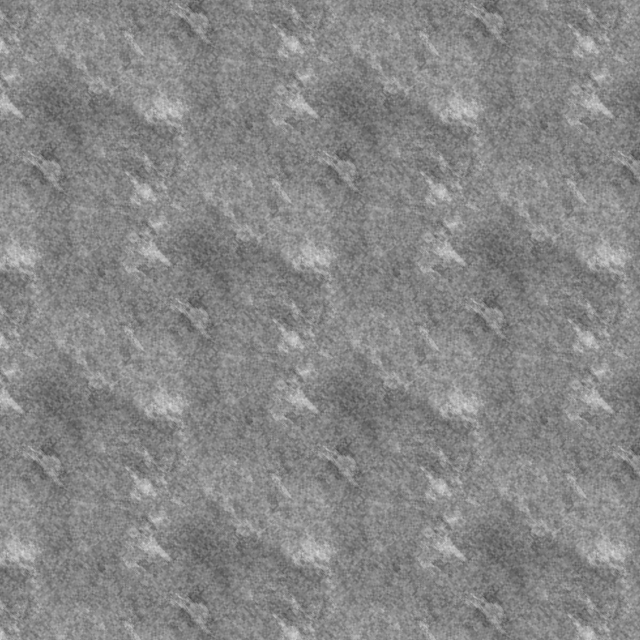
A WebGL 2 fragment shader for this texture:

```glsl
#version 300 es
precision highp float;

uniform vec2 u_resolution;
out vec4 fragColor;

const float TAU = 6.2831853;
const float REPEAT = 0.461;        // width and height of one half-drop repeat
const float BASE_GREY = 0.523;
const float BAND_DEPTH = 0.022;    // broad diagonal light and dark bands
const float BLOTCH_DEPTH = 0.016;
const float CLOUD_DEPTH = 0.32;
const float FLAKE_LIGHT = 0.16;
const float PIT_DARK = 0.08;
const float HAIRLINE_LIGHT = 0.045;
const float GRAIN_FINE = 0.17;
const float GRAIN_COARSE = 0.09;
const float WARP = 0.035;
const vec2 CLOUD_CELLS = vec2(4.0, 5.0);
const vec2 FLAKE_CELLS = vec2(8.0, 19.0);
const vec2 PIT_CELLS = vec2(15.0, 26.0);
const vec2 FINE_CELLS = vec2(113.0);
const vec2 COARSE_CELLS = vec2(61.0);

float hash(vec2 cell, float seed) {
  return fract(sin(dot(cell, vec2(127.1, 311.7)) + seed * 17.3) * 43758.5453);
}

// Value noise that wraps after the given number of cells
float tileNoise(vec2 tile, vec2 cells, float seed) {
  vec2 p = tile * cells;
  vec2 cell = floor(p);
  vec2 f = p - cell;
  f = f * f * (3.0 - 2.0 * f);
  vec2 a = mod(cell, cells);
  vec2 b = mod(cell + 1.0, cells);
  float low = mix(hash(a, seed), hash(vec2(b.x, a.y), seed), f.x);
  float high = mix(hash(vec2(a.x, b.y), seed), hash(b, seed), f.x);
  return mix(low, high, f.y);
}

float fractalNoise(vec2 tile, vec2 cells, float seed) {
  float sum = 0.0;
  float total = 0.0;
  float weight = 1.0;
  for (int octave = 0; octave < 5; octave++) {
    sum += weight * tileNoise(tile, cells, seed + float(octave));
    total += weight;
    weight *= 0.6;
    cells *= 2.0;
  }
  return sum / total;
}

void main() {
  vec2 uv = gl_FragCoord.xy / u_resolution;

  // Diagonal lattice: x runs along the scratches, y across them
  vec2 fromTop = vec2(uv.x, 1.0 - uv.y);
  vec2 tile = vec2(fromTop.x + fromTop.y, fromTop.x - fromTop.y) / REPEAT;
  vec2 bend = vec2(tileNoise(tile, vec2(6.0), 31.0), tileNoise(tile, vec2(6.0), 37.0));
  vec2 warped = tile + WARP * (bend - 0.5);

  // Broad tone and soft clouds
  float grey = BASE_GREY;
  grey += BAND_DEPTH * cos(TAU * (warped.y - 0.23));
  grey += BLOTCH_DEPTH * cos(2.0 * TAU * (warped.x - 0.92));
  grey += CLOUD_DEPTH * (fractalNoise(warped, CLOUD_CELLS, 3.0) - 0.5);

  // Worn areas gather in columns, broken up by noise
  float column = 0.5 + 0.5 * cos(TAU * (warped.x + warped.y));
  float patches = tileNoise(warped, vec2(5.0), 53.0);
  float wear = mix(0.25, 1.0, smoothstep(0.55, 1.1, 0.6 * column + patches));

  // Light flakes with dark pits between them
  float flakes = smoothstep(0.55, 0.73, fractalNoise(warped, FLAKE_CELLS, 11.0));
  float pits = 1.0 - smoothstep(0.28, 0.43, fractalNoise(warped, PIT_CELLS, 71.0));
  grey += wear * (FLAKE_LIGHT * flakes - PIT_DARK * pits);

  // Sparse pale hairlines
  float contour = abs(tileNoise(warped, vec2(9.0, 12.0), 83.0) - 0.5);
  float sparse = smoothstep(0.6, 0.8, tileNoise(tile, vec2(7.0), 89.0));
  grey += HAIRLINE_LIGHT * sparse * (1.0 - smoothstep(0.0, 0.03, contour));

  // Sandy grain
  grey += GRAIN_FINE * (tileNoise(tile, FINE_CELLS, 97.0) - 0.5);
  grey += GRAIN_COARSE * (tileNoise(tile, COARSE_CELLS, 101.0) - 0.5);

  fragColor = vec4(vec3(clamp(grey, 0.0, 1.0)), 1.0);
}
```
